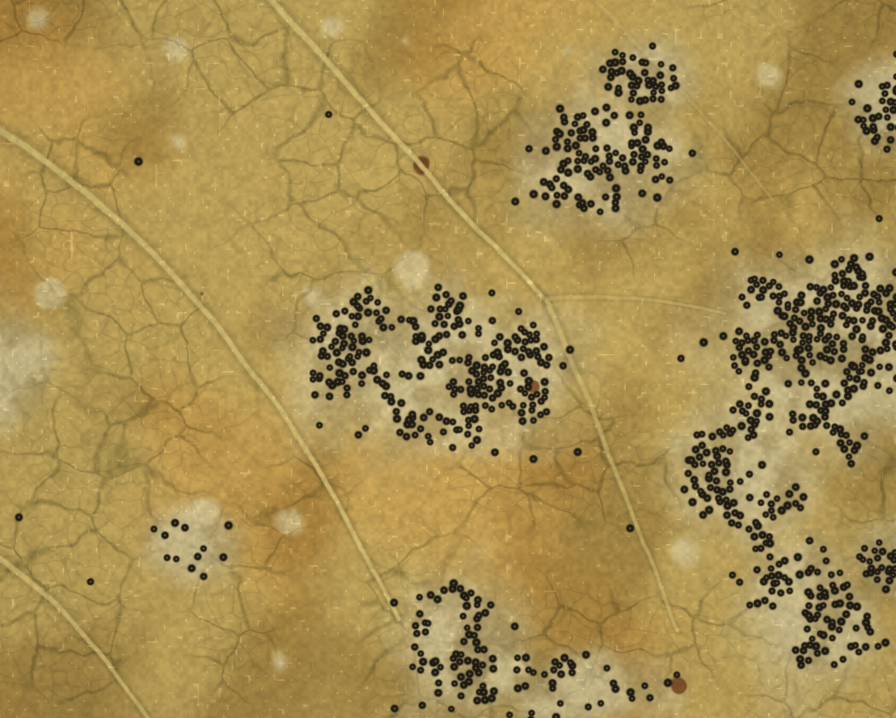
Give the GLSL for this texture, as a Shadertoy shader.

```glsl
// A dry tan leaf: mottled ground with a net of dark veinlets and pale curved veins.
// Bleached patches carry clumps of tiny black beads, placed on a jittered grid
// whose occupancy follows soft ellipses broken up by noise.

// Bead clusters: centre and radii. The last two are bleached with few or no beads.
const vec4 clusters[12] = vec4[12](
    vec4(0.896, 0.894, 0.060, 0.050), vec4(0.835, 0.775, 0.105, 0.085),
    vec4(0.600, 0.485, 0.165, 0.100), vec4(1.150, 0.510, 0.140, 0.130),
    vec4(1.035, 0.350, 0.090, 0.100), vec4(1.130, 0.145, 0.080, 0.095),
    vec4(0.655, 0.090, 0.085, 0.095), vec4(0.810, 0.040, 0.100, 0.050),
    vec4(1.235, 0.850, 0.050, 0.060), vec4(1.235, 0.225, 0.050, 0.045),
    vec4(0.265, 0.245, 0.055, 0.050), vec4(0.000, 0.490, 0.060, 0.075));

vec2 hash2(vec2 p) {
    vec3 q = fract(p.xyx * vec3(0.1031, 0.1030, 0.0973));
    q += dot(q, q.yzx + 33.33);
    return fract((q.xx + q.yz) * q.zy);
}

float noise(vec2 p) {
    vec2 i = floor(p), f = fract(p);
    f = f * f * (3.0 - 2.0 * f);
    return mix(mix(hash2(i).x, hash2(i + vec2(1, 0)).x, f.x),
               mix(hash2(i + vec2(0, 1)).x, hash2(i + vec2(1, 1)).x, f.x), f.y);
}

float fbm(vec2 p) {
    float sum = 0.0, amp = 0.533;
    for (int i = 0; i < 4; i++) {
        sum += amp * noise(p);
        p = mat2(1.6, 1.2, -1.2, 1.6) * p + 7.3;
        amp *= 0.5;
    }
    return sum;
}

// Gap between nearest and second nearest cell point: zero on cell borders.
float cellBorder(vec2 p) {
    vec2 i = floor(p), f = fract(p);
    float near = 9.0, next = 9.0;
    for (int y = -1; y <= 1; y++)
    for (int x = -1; x <= 1; x++) {
        vec2 g = vec2(x, y);
        float d = length(g + hash2(i + g) - f);
        next = min(next, max(near, d));
        near = min(near, d);
    }
    return next - near;
}

// x: bleaching of the leaf, y: chance of a bead.
vec2 infection(vec2 p) {
    float rough = fbm(p * 16.0) - 0.5, bleach = 0.0, chance = 0.0;
    for (int i = 0; i < 12; i++) {
        vec4 c = clusters[i];
        float d = length((p - c.xy) / c.zw) + rough * 0.9;
        float beads = i < 10 ? 1.0 : (i == 10 ? 0.22 : 0.0);
        bleach = max(bleach, 1.0 - smoothstep(0.55, 1.65, d));
        chance = max(chance, beads * (1.0 - smoothstep(0.8, 1.08, d)));
        chance = max(chance, beads * 0.035 * (1.0 - smoothstep(1.2, 1.6, d)));
    }
    float clump = smoothstep(0.31, 0.6, fbm(p * 27.0 + 4.0));
    return vec2(bleach, chance * clump * 0.88);
}

// Distance to a quadratic curve, and the position along it.
vec2 curve(vec2 p, vec2 a, vec2 b, vec2 c) {
    vec2 best = vec2(9.0, 0.0), from = a;
    for (int i = 1; i <= 14; i++) {
        float t = float(i) / 14.0;
        vec2 to = mix(mix(a, b, t), mix(b, c, t), t), s = to - from;
        float h = clamp(dot(p - from, s) / dot(s, s), 0.0, 1.0);
        float d = length(p - from - s * h);
        if (d < best.x) best = vec2(d, t);
        from = to;
    }
    return best;
}

void drawVein(inout vec3 col, vec2 v, float width, float strength) {
    width *= 1.0 - 0.45 * v.y;
    col *= 1.0 - 0.13 * strength * (1.0 - smoothstep(width, width * 3.5, v.x));
    float body = 1.0 - smoothstep(width * 0.35, width + 0.0015, v.x);
    col = mix(col, vec3(0.79, 0.71, 0.43), body * strength);
}

void main_beads(inout vec3 col, vec2 p, float aa) {
    const float size = 0.0108;
    vec2 home = floor(p / size);
    for (int y = -1; y <= 1; y++)
    for (int x = -1; x <= 1; x++) {
        vec2 id = home + vec2(x, y), r = hash2(id + 91.0);
        vec2 centre = (id + 0.1 + 0.8 * hash2(id)) * size;
        if (r.x > infection(centre).y) continue;
        float d = length(p - centre), radius = mix(0.0042, 0.0056, r.y);
        vec3 bead = mix(vec3(0.36, 0.34, 0.27), vec3(0.13, 0.11, 0.07), smoothstep(0.0, 0.0026, d));
        col *= 1.0 - 0.2 * (1.0 - smoothstep(radius, radius * 1.6, d));
        col = mix(col, bead, 1.0 - smoothstep(radius - aa, radius + aa, d));
    }
}

void mainImage(out vec4 fragColor, in vec2 fragCoord) {
    vec2 p = fragCoord / iResolution.y;
    float aa = 1.0 / iResolution.y;
    vec2 warp = vec2(fbm(p * 14.0), fbm(p * 14.0 + 31.0)) - 0.5;

    // Mottled ground with a faint orange drift
    vec3 col = mix(vec3(0.62, 0.51, 0.26), vec3(0.72, 0.615, 0.34), smoothstep(0.3, 0.58, fbm(p * 5.0)));
    col += vec3(0.03, -0.01, -0.025) * smoothstep(0.5, 0.75, fbm(p * 3.0 + 50.0));

    // Bleached patches and small pale flecks
    float bleach = infection(p).x;
    vec3 pale = mix(vec3(0.65, 0.585, 0.40), vec3(0.78, 0.73, 0.55), smoothstep(0.32, 0.62, fbm(p * 20.0 + 9.0)));
    col = mix(col, pale, bleach * 0.85);
    vec2 id = floor(p / 0.17), r = hash2(id + 17.0);
    float fleck = length(p / 0.17 - id - 0.25 - 0.5 * hash2(id)) + warp.x * 0.25;
    col = mix(col, vec3(0.80, 0.74, 0.55), 0.75 * step(r.x, 0.3) * (1.0 - smoothstep(0.04, 0.13, fleck)));
    col = mix(col, vec3(0.42, 0.23, 0.10), 0.8 * step(0.8, r.x) * (1.0 - smoothstep(0.015, 0.045, fleck)));

    // Dark veinlets, coarse and fine
    vec2 net = mat2(0.9, 0.35, -0.35, 1.1) * (p + warp * 0.05);
    float lines = 0.17 * (1.0 - smoothstep(0.0, 0.10, cellBorder(net * 12.0)));
    lines += 0.07 * (1.0 - smoothstep(0.0, 0.16, cellBorder(net * 31.0 + 5.0)));
    col *= 1.0 - lines * (1.0 - 0.65 * bleach) * smoothstep(0.25, 0.6, noise(p * 9.0)) * vec3(1.0, 0.95, 1.1);

    // Pale main veins and faint side veins
    vec2 q = p + warp * 0.007;
    drawVein(col, curve(q, vec2(-0.01, 0.825), vec2(0.328, 0.619), vec2(0.554, 0.137)), 0.0055, 0.9);
    drawVein(col, curve(q, vec2(0.37, 1.01), vec2(0.554, 0.797), vec2(0.762, 0.58)), 0.0055, 0.9);
    drawVein(col, curve(q, vec2(0.762, 0.58), vec2(0.84, 0.396), vec2(0.945, 0.12)), 0.0042, 0.65);
    drawVein(col, curve(q, vec2(-0.01, 0.228), vec2(0.1, 0.16), vec2(0.21, -0.01)), 0.005, 0.85);
    drawVein(col, curve(q, vec2(0.762, 0.585), vec2(0.88, 0.595), vec2(1.01, 0.563)), 0.003, 0.5);
    drawVein(col, curve(q, vec2(0.82, 1.01), vec2(0.95, 0.88), vec2(1.08, 0.72)), 0.003, 0.35);

    // Surface grain with bright glints
    float grain = noise(p * 210.0) + noise(p * 120.0 + 3.0) - 1.0;
    col *= 1.0 + 0.09 * grain;
    col += vec3(0.10, 0.10, 0.09) * smoothstep(0.83, 1.0, noise(p * 170.0 + 40.0));

    main_beads(col, p, aa);
    col *= 1.02 - 0.10 * dot(p - vec2(0.65, 0.55), p - vec2(0.65, 0.55));
    fragColor = vec4(clamp(col, 0.0, 1.0), 1.0);
}
```
